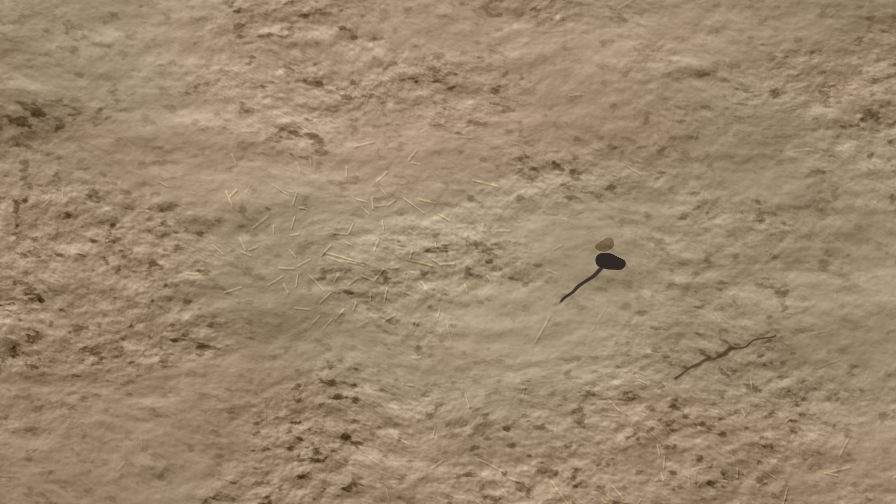
A WebGL 1 fragment shader for this texture:

```glsl
precision highp float;
uniform vec2 u_resolution;

const vec3 SOIL = vec3(0.621, 0.548, 0.447);
const vec3 PINK_TINT = vec3(0.018, -0.008, -0.004);
const vec3 STRAW_GAIN = vec3(0.12, 0.11, 0.06);
const vec3 SHADOW_COLOR = vec3(0.17, 0.14, 0.13);
const vec3 CRACK_COLOR = vec3(0.29, 0.22, 0.15);
const vec3 PEBBLE_COLOR = vec3(0.43, 0.36, 0.26);
const vec2 LIGHT_STEP = vec2(-0.002, 0.004);
const float CLOD_GAIN = 0.72;
const float MOUND_GAIN = 0.5;
const float RIDGE_GAIN = 0.3;
const float BROAD_GAIN = 0.2;
const float GRAIN_GAIN = 0.05;
const float PIT_DEPTH = 0.15;
const float STRAW_WIDTH = 0.0012;

float hash(vec2 p) {
  return fract(sin(dot(p, vec2(127.1, 311.7))) * 43758.5453);
}

float noise(vec2 p) {
  vec2 i = floor(p), f = fract(p);
  f = f * f * (3.0 - 2.0 * f);
  return mix(mix(hash(i), hash(i + vec2(1, 0)), f.x),
             mix(hash(i + vec2(0, 1)), hash(i + vec2(1, 1)), f.x), f.y);
}

float fbm(vec2 p) {
  float sum = 0.0, amp = 0.53;
  for (int i = 0; i < 4; i++) {
    sum += amp * noise(p);
    p = mat2(0.96, 0.28, -0.28, 0.96) * p * 2.03 + 17.3;
    amp *= 0.5;
  }
  return sum;
}

// Soft elliptical mask
float blob(vec2 p, vec2 center, vec2 radius) {
  vec2 d = (p - center) / radius;
  return exp(-dot(d, d));
}

float segment(vec2 p, vec2 a, vec2 b) {
  vec2 ab = b - a;
  return length(p - a - ab * clamp(dot(p - a, ab) / dot(ab, ab), 0.0, 1.0));
}

float stroke(float d, float width) {
  float px = 0.8 / u_resolution.y;
  return 1.0 - smoothstep(max(width - px, 0.0), width + px, d);
}

// Scattered dry stalks, one candidate per cell
float straws(vec2 p, float scale, float density) {
  vec2 cell = floor(p * scale);
  float cover = 0.0;
  for (int y = -1; y <= 1; y++) {
    for (int x = -1; x <= 1; x++) {
      vec2 id = cell + vec2(x, y);
      float angle = 6.283 * hash(id + 3.7);
      vec2 center = id + vec2(hash(id + 9.1), hash(id + 21.4));
      vec2 arm = vec2(cos(angle), 0.7 * sin(angle)) * mix(0.2, 0.5, hash(id + 5.2));
      float present = smoothstep(0.0, 0.25, density - hash(id + scale));
      float d = segment(p * scale, center - arm, center + arm) / scale;
      cover = max(cover, present * stroke(d, STRAW_WIDTH));
    }
  }
  return cover;
}

float stalkCover(vec2 p, float density) {
  return max(straws(p, 13.0, density), straws(p, 29.0, density));
}

float clods(vec2 p) { return fbm(p * vec2(27.0, 38.0)); }
float mounds(vec2 p) { return fbm(p * vec2(8.0, 15.0) + 25.0); }
float ridges(vec2 p) { return fbm(p * vec2(2.2, 10.0) + 40.0); }

void main() {
  vec2 p = gl_FragCoord.xy / u_resolution.y;
  vec2 q = p + 0.03 * (vec2(noise(p * 6.0), noise(p * 6.0 + 31.0)) - 0.5);

  // Trampled and smooth ground
  float damp = blob(p, vec2(0.07, 0.76), vec2(0.1, 0.045))
    + 0.5 * blob(p, vec2(0.04, 0.33), vec2(0.06, 0.06))
    + 0.5 * blob(p, vec2(0.65, 0.12), vec2(0.06, 0.1))
    + 0.4 * blob(p, vec2(0.95, 0.11), vec2(0.04, 0.07))
    + 0.4 * blob(p, vec2(1.05, 0.98), vec2(0.15, 0.03));
  float smoothArea = blob(p, vec2(1.4, 0.45), vec2(0.4, 0.2));
  float rough = mix(0.5, 1.25, smoothstep(0.36, 0.64, fbm(p * vec2(3.5, 6.0) + 8.0)));
  rough = rough * (1.0 - 0.4 * smoothArea) + 0.4 * damp;

  // Tone from broad stains, lit relief, pits and grain
  float tone = BROAD_GAIN * (fbm(q * vec2(2.0, 4.5)) - 0.5);
  tone += 0.035 * blob(p, vec2(0.78, 0.62), vec2(0.3, 0.07));
  tone -= 0.03 * blob(p, vec2(1.0, 0.75), vec2(0.4, 0.08));
  tone -= 0.03 * blob(p, vec2(0.5, 0.25), vec2(0.35, 0.16));
  tone += CLOD_GAIN * rough * (clods(q) - clods(q + LIGHT_STEP));
  tone += MOUND_GAIN * (mounds(q) - mounds(q + 1.5 * LIGHT_STEP));
  tone += RIDGE_GAIN * (ridges(q) - ridges(q + 4.0 * LIGHT_STEP));
  tone += GRAIN_GAIN * rough * (noise(p * 140.0) - 0.5);
  float pits = smoothstep(0.58, 0.78, fbm(q * vec2(42.0, 66.0) + 70.0) + 0.1 * damp);
  tone -= PIT_DEPTH * pits * rough * (1.0 + 0.4 * damp) + 0.06 * damp;

  float pink = smoothstep(0.35, 0.65, fbm(p * vec2(1.3, 2.2) + 55.0));
  pink += 0.5 * blob(p, vec2(0.95, 0.7), vec2(0.45, 0.15)) - 0.5;
  vec3 color = SOIL + tone * vec3(1.0, 0.99, 0.95) + pink * PINK_TINT;

  // Dry grass with its shadow on the ground
  float density = 0.14 + 0.75 * blob(p, vec2(0.72, 0.45), vec2(0.2, 0.1))
    + 0.5 * blob(p, vec2(0.62, 0.6), vec2(0.28, 0.08))
    + 0.35 * blob(p, vec2(1.35, 0.08), vec2(0.4, 0.16));
  float stalks = stalkCover(q, density);
  float stalkShadow = stalkCover(q + LIGHT_STEP, density);
  color += STRAW_GAIN * stalks - 0.08 * stalkShadow * (1.0 - stalks);

  // Eroded crack with a soft shaded lip
  vec2 w = p + 0.018 * (vec2(noise(p * 38.0), noise(p * 38.0 + 12.0)) - 0.5);
  float crack = min(segment(w, vec2(1.34, 0.25), vec2(1.44, 0.308)),
                    segment(w, vec2(1.44, 0.308), vec2(1.54, 0.333)));
  float lip = segment(w, vec2(1.34, 0.25), vec2(1.32, 0.12));
  color -= 0.06 * exp(-crack * 70.0) + 0.06 * exp(-lip * 110.0);
  color = mix(color, CRACK_COLOR, 0.75 * stroke(crack, 0.0025));

  // Pebble, its shadow and a dark twig
  float twig = segment(w, vec2(1.195, 0.463), vec2(1.118, 0.405));
  float shade = length((w - vec2(1.21, 0.478)) / vec2(1.35, 1.0)) - 0.017;
  float pebble = length(w - vec2(1.2, 0.515)) - 0.017;
  color = mix(color, SHADOW_COLOR, 0.85 * stroke(twig, 0.003));
  color = mix(color, PEBBLE_COLOR + tone, 0.8 * stroke(pebble, 0.0));
  color = mix(color, SHADOW_COLOR, 0.95 * stroke(shade, 0.0));

  gl_FragColor = vec4(clamp(color, 0.0, 1.0), 1.0);
}
```
